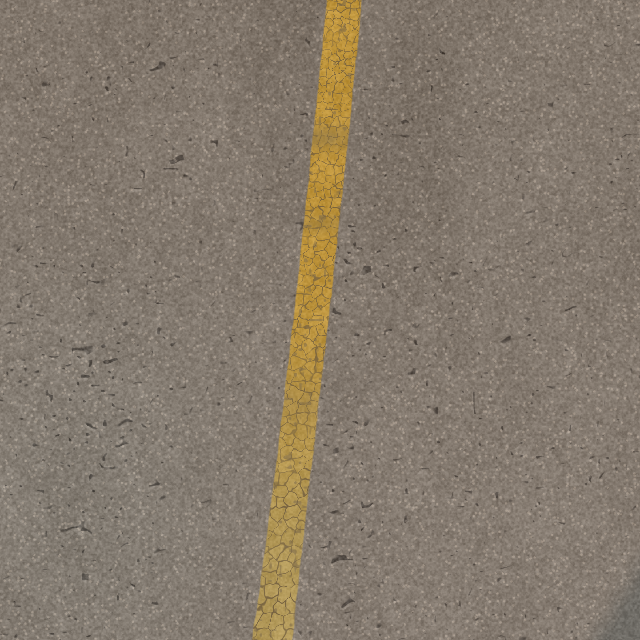
Write a three.js fragment shader that draws this texture.

```glsl
// Weathered asphalt with a slanted, cracked yellow road line.
varying vec2 vUv;

float hash(vec2 p) {
  vec3 q = fract(vec3(p.xyx) * 0.1031);
  q += dot(q, q.yzx + 33.33);
  return fract((q.x + q.y) * q.z);
}

float noise(vec2 p) {
  vec2 i = floor(p), f = fract(p);
  f = f * f * (3.0 - 2.0 * f);
  return mix(mix(hash(i), hash(i + vec2(1, 0)), f.x),
             mix(hash(i + vec2(0, 1)), hash(i + vec2(1, 1)), f.x), f.y);
}

float fbm(vec2 p) {
  float sum = 0.0, gain = 0.5;
  for (int i = 0; i < 4; i++) {
    sum += gain * noise(p);
    p = p * 2.03 + 17.1;
    gain *= 0.5;
  }
  return sum / 0.9375;
}

// x: distance to the cell centre, y: gap to the next cell, z: cell value
vec3 cells(vec2 p) {
  vec2 base = floor(p);
  float nearest = 9.0, second = 9.0, id = 0.0;
  for (int j = -1; j <= 1; j++) {
    for (int i = -1; i <= 1; i++) {
      vec2 c = base + vec2(i, j);
      vec2 site = c + 0.1 + 0.8 * vec2(hash(c), hash(c + 71.7));
      float d = length(site - p);
      if (d < nearest) {
        second = nearest;
        nearest = d;
        id = hash(c + 153.3);
      } else {
        second = min(second, d);
      }
    }
  }
  return vec3(nearest, second - nearest, id);
}

float blob(vec2 p, vec2 centre, vec2 size) {
  vec2 d = (p - centre) / size;
  return exp(-dot(d, d));
}

vec3 asphalt(vec2 uv, float grain) {
  // Broad tint: warm at the top, greyer at the lower left
  vec3 col = mix(vec3(0.522, 0.482, 0.442), vec3(0.508, 0.466, 0.423), uv.y);
  float grey = blob(uv, vec2(0.12, 0.2), vec2(0.26, 0.35));
  col = mix(col, vec3(0.505, 0.485, 0.45), 0.6 * grey);
  col += 0.05 * (fbm(uv * vec2(9.0, 5.0)) - 0.5);
  col += 0.03 * (fbm(uv * 32.0 + 9.0) - 0.5);
  col -= 0.028 * blob(uv, vec2(0.62, 0.77), vec2(0.1, 0.24));
  col -= 0.02 * blob(uv, vec2(0.44, 0.85), vec2(0.06, 0.3));

  // Stones and fine grit
  vec3 stone = cells(uv * 190.0);
  col += grain;
  col += 0.07 * (stone.z - 0.5) * smoothstep(0.0, 0.25, stone.y);
  float fleck = step(0.88, stone.z) * smoothstep(0.5, 0.2, stone.x);
  col += fleck * vec3(0.08, 0.07, 0.06);

  // Dark pits gather in worn patches, with a lit lower rim
  float wear = 0.55 * fbm(uv * 7.0 + 4.0)
             + 0.22 * blob(uv, vec2(0.17, 0.38), vec2(0.11, 0.25))
             + 0.12 * blob(uv, vec2(0.58, 0.78), vec2(0.12, 0.22));
  vec2 pitUv = uv * vec2(115.0, 145.0) + 1.5 * noise(uv * 60.0);
  float limit = 0.98 - 0.36 * wear;
  float pit = smoothstep(limit, limit + 0.13, noise(pitUv));
  float rim = smoothstep(limit, limit + 0.13, noise(pitUv + vec2(0.3, 0.65)));
  col += 0.045 * rim * (1.0 - pit);
  col -= pit * vec3(0.19, 0.18, 0.165);

  // Smooth bluish grey patch in the lower right corner
  float corner = 1.06 - uv.x + 0.62 * (uv.y - 0.13) + 0.012 * fbm(uv * 40.0);
  float patchMask = smoothstep(0.075, 0.015, corner - 0.012);
  return mix(col, vec3(0.41, 0.405, 0.385) + grain, 0.8 * patchMask);
}

vec3 paint(vec2 uv, float across, float grain) {
  vec3 col = mix(vec3(0.7, 0.6, 0.35), vec3(0.745, 0.58, 0.23),
                 smoothstep(0.08, 0.62, uv.y));
  col += 0.07 * (fbm(uv * vec2(45.0, 30.0)) - 0.5) + 0.8 * grain;

  // Dusty bands across the line
  float dirt = blob(uv, vec2(0.51, 0.785), vec2(0.08, 0.018))
             + 0.7 * blob(uv, vec2(0.5, 0.65), vec2(0.08, 0.014))
             + 0.6 * blob(uv, vec2(0.46, 0.37), vec2(0.08, 0.03));
  col = mix(col, vec3(0.53, 0.45, 0.29), dirt * (0.2 + 0.5 * fbm(uv * 60.0)));

  // Cracked plates, larger toward the bottom
  vec2 p = vec2(across * (46.0 + 34.0 * uv.y), 44.0 * uv.y + 18.0 * uv.y * uv.y);
  p += 0.35 * vec2(noise(p * 2.5), noise(p * 2.5 + 31.0));
  vec3 plate = cells(p + 20.0);
  float width = 0.07 + 0.12 * noise(p * 0.8 + 7.0);
  float crack = 1.0 - smoothstep(0.02, width, plate.y);
  col += 0.035 * (plate.z - 0.5);
  col = mix(col, vec3(0.43, 0.355, 0.24), crack * (0.4 + 0.5 * noise(p * 0.6)));
  float chip = smoothstep(0.78, 0.92, noise(uv * 130.0 + 50.0));
  return mix(col, vec3(0.47, 0.4, 0.29), 0.5 * chip);
}

void main() {
  float grain = 0.09 * (noise(vUv * 300.0) - 0.5) + 0.05 * (noise(vUv * 480.0) - 0.5);
  float y = vUv.y;
  float across = vUv.x - (0.425 + 0.113 * y + 0.016 * y * (1.0 - y));
  float halfWidth = 0.0275 + 0.0045 * pow(1.0 - y, 8.0);
  float edge = abs(across) - halfWidth + 0.003 * (fbm(vUv * 50.0) - 0.5);
  float line = 1.0 - smoothstep(-0.0015, 0.0015, edge);
  gl_FragColor = vec4(mix(asphalt(vUv, grain), paint(vUv, across, grain), line), 1.0);
}
```
